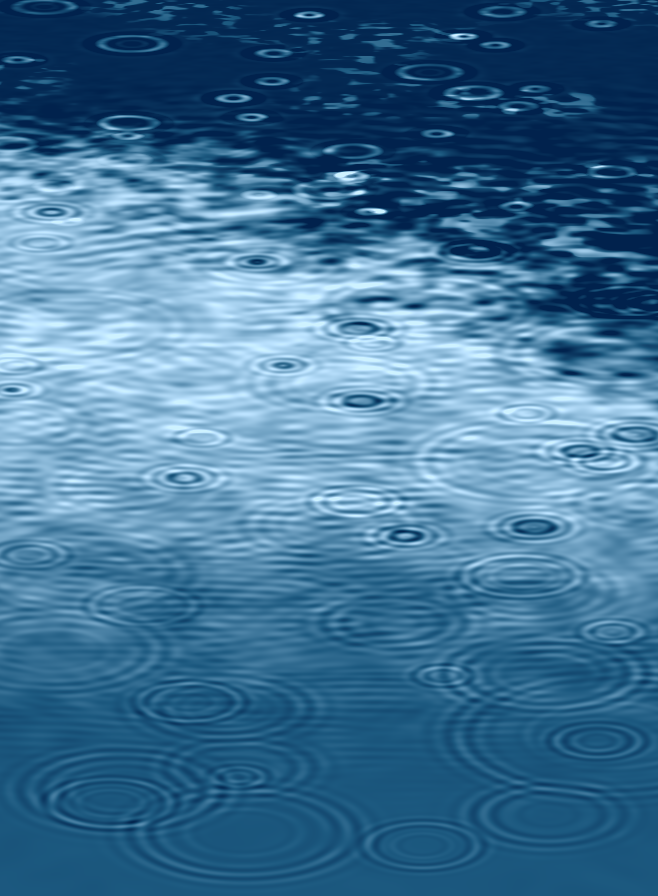
Write a Shadertoy shader that draws this texture.

```glsl
// Rain falling on blue water, seen at a low angle.
// Drop rings, crossing wave arcs and wind streaks form a wave height, which
// lights a soft sky reflection; a blue ramp colours the result.
const float TAU = 6.2831853;
const float GOLDEN = 0.618034;

float hash12(vec2 p) {
    vec3 q = fract(vec3(p.xyx) * 0.1031);
    q += dot(q, q.yzx + 33.33);
    return fract((q.x + q.y) * q.z);
}
vec3 hash31(float n) {
    vec3 q = fract(vec3(n) * vec3(0.1031, 0.1030, 0.0973));
    q += dot(q, q.yzx + 33.33);
    return fract((q.xxy + q.yzz) * q.zyx);
}
// Smooth value noise in -1..1
float noise(vec2 p) {
    vec2 cell = floor(p), f = fract(p);
    f = f * f * (3.0 - 2.0 * f);
    float low = mix(hash12(cell), hash12(cell + vec2(1, 0)), f.x);
    float high = mix(hash12(cell + vec2(0, 1)), hash12(cell + vec2(1, 1)), f.x);
    return 2.0 * mix(low, high, f.y) - 1.0;
}
// Wind streaks that grow towards the viewer; p.y is measured from the top
float streaks(vec2 p, vec2 frequency) {
    float scale = 0.5 + p.y;
    vec2 q = vec2((p.x - 0.37) / scale, 4.0 - 1.0 / scale) * frequency;
    q.y += 0.8 * noise(q * vec2(0.4, 0.15) + 7.0);
    return 0.65 * noise(q) + 0.35 * noise(q * vec2(1.6, 1.7) + 19.0);
}
// Tone of the calm surface: dark far corner, bright band, deep foreground
float skyTone(vec2 p, float bend, float aspect) {
    float edge = 0.135 + 0.23 * p.x / aspect + 0.045 * noise(p * vec2(4, 18));
    float open = smoothstep(edge - 0.07, edge + 0.10, p.y + bend);
    float near = smoothstep(0.40, 0.85, p.y);
    float band = 0.78 + 0.11 * noise(p * vec2(3, 13) + 5.0);
    return mix(0.16, mix(band, 0.34, near), open);
}
// Distance from a drop's centre, undoing the perspective squash
float ringDistance(vec2 p, vec2 centre) {
    return length((p - centre) / vec2(1.0, mix(0.24, 0.42, centre.y)));
}
float waveTrain(float d, float wavelength, float waves) {
    float x = d / wavelength;
    return cos(TAU * x) * exp(-x * x / (waves * waves));
}
vec2 dropCentre(float i, float count, vec3 rnd, vec2 range, float aspect) {
    float x = fract(i * GOLDEN + 0.35 * rnd.x);
    return vec2(x * aspect, mix(range.x, range.y, (i + rnd.y) / count));
}

// Scattered expanding rings between two depths
float rings(vec2 p, float aspect, int count, float seed, vec2 range,
            vec2 radii, float wavelength, float waves) {
    float height = 0.0;
    for (int i = 0; i < count; i++) {
        vec3 rnd = hash31(float(i) * 3.7 + seed);
        vec2 centre = dropCentre(float(i), float(count), rnd, range, aspect);
        float radius = mix(radii.x, radii.y, rnd.z * rnd.z) * (0.75 + 0.5 * centre.y);
        float d = ringDistance(p, centre);
        float train = waveTrain(d - radius, wavelength, waves);
        train += 0.4 * waveTrain(d - 0.55 * radius, wavelength, 0.6);
        height += train * (0.55 + 0.45 * rnd.x);
    }
    return height;
}
// Crossing arcs of old, wide ripples, seen where they face the viewer
float arcs(vec2 p, float aspect, int count, float wavelength) {
    float height = 0.0;
    for (int i = 0; i < count; i++) {
        vec3 rnd = hash31(float(i) * 7.1 + 61.0);
        vec2 centre = dropCentre(float(i), float(count), rnd, vec2(0.15, 0.85), aspect);
        float patches = noise(p * vec2(9, 24) + 40.0 * rnd.xy);
        float d = ringDistance(p, centre);
        float facing = 1.0 - pow((p.x - centre.x) / (d + 0.001), 2.0);
        height += cos(TAU * (d / wavelength + 0.4 * patches)) * facing * smoothstep(-0.3, 0.5, patches);
    }
    return height;
}
// Fresh impacts: a dark dimple with tight ripples around it
float impacts(vec2 p, float aspect, int count, float seed, vec2 range) {
    float tone = 0.0;
    for (int i = 0; i < count; i++) {
        vec3 rnd = hash31(float(i) * 5.3 + seed);
        vec2 centre = dropCentre(float(i), float(count), rnd, range, aspect);
        float radius = mix(0.008, 0.034, rnd.z), d = ringDistance(p, centre);
        tone += 0.13 * waveTrain(d - radius, 0.018, 1.4) - 0.28 * exp(-pow(d / radius, 4.0));
        tone += 0.25 * exp(-pow(d / (0.4 * radius), 2.0)) * step(0.4, rnd.z);
    }
    return tone;
}

void mainImage(out vec4 fragColor, in vec2 fragCoord) {
    float aspect = iResolution.x / iResolution.y;
    vec2 p = vec2(fragCoord.x, iResolution.y - fragCoord.y) / iResolution.y;
    float wind = streaks(p, vec2(28, 88));
    float swell = streaks(p + 3.0 * vec2(1, 0), vec2(9, 36));
    float farRings = rings(p, aspect, 30, 11.0, vec2(0.0, 0.25), vec2(0.015, 0.046), 0.030, 0.55);
    float smallRings = rings(p, aspect, 18, 47.0, vec2(0.27, 0.97), vec2(0.022, 0.062), 0.019, 0.9);
    float broadRings = rings(p, aspect, 24, 83.0, vec2(0.2, 0.96), vec2(0.06, 0.16), 0.024, 1.3);

    // Crest light fades into the foreground and the dark far water
    float calm = 1.0 - smoothstep(0.55, 0.92, p.y);
    float lit = calm * smoothstep(0.07, 0.24, p.y);
    float tone = skyTone(p, 0.055 * wind + 0.03 * swell, aspect);
    float dark = 1.0 - smoothstep(0.2, 0.7, tone);
    float glints = smoothstep(0.1, 0.5, wind) * smoothstep(0.1, 0.5, noise(p * vec2(5, 26) + 31.0));
    tone += lit * (0.15 * wind + 0.09 * swell + 0.06 * arcs(p, aspect, 7, 0.030)) + 0.012 * wind;
    tone += 0.26 * glints * dark * (1.0 - smoothstep(0.3, 0.45, p.y));
    tone += (0.12 + 0.40 * dark) * max(farRings, -0.08) * (0.85 + 0.6 * wind);
    tone += (0.09 + 0.04 * calm) * smallRings * (1.0 + 0.5 * wind);
    tone += 0.07 * broadRings * (1.0 + 0.8 * wind) + impacts(p, aspect, 13, 29.0, vec2(0.23, 0.62));

    // Navy to pale blue
    tone = clamp(tone, 0.135, 0.95);
    float red = max(1.16 * tone - 0.296, 0.5 * tone - 0.065);
    fragColor = vec4(clamp(vec3(red, tone, 0.93 * tone + 0.175), 0.0, 1.0), 1.0);
}
```
